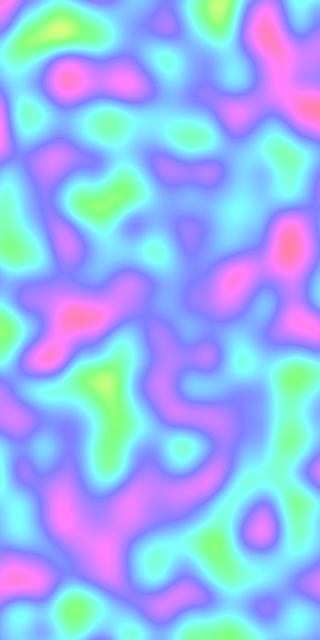
This texture is drawn by a Shadertoy shader. Its source:

```glsl
// Soft pastel blobs: one octave of smooth gradient noise drives the hue.
// The noise is a flat slice through a 3D lattice, so blobs vary in shape;
// low values turn green, middle ones blue, high ones pink.

// Random gradient with components in -1..1 for a lattice corner
vec3 randomGradient(vec3 corner) {
    vec3 seed = vec3(dot(corner, vec3(127.1, 311.7, 74.7)),
                     dot(corner, vec3(269.5, 183.3, 246.1)),
                     dot(corner, vec3(113.5, 271.9, 124.6)));
    return 2.0 * fract(sin(seed) * 43758.5453) - 1.0;
}

// Gradient noise: blend the slopes of the eight surrounding corners
float gradientNoise(vec3 p) {
    vec3 cell = floor(p);
    vec3 local = p - cell;
    vec3 fade = local * local * local * (local * (local * 6.0 - 15.0) + 10.0);
    float total = 0.0;
    for (int i = 0; i < 8; i++) {
        vec3 corner = vec3(i & 1, (i >> 1) & 1, i >> 2);
        vec3 weight = mix(1.0 - fade, fade, corner);
        float slope = dot(randomGradient(cell + corner), local - corner);
        total += weight.x * weight.y * weight.z * slope;
    }
    return total;
}

// Half-saturated, full-brightness colour for a hue in 0..1
vec3 pastel(float hue) {
    vec3 wheel = abs(mod(hue * 6.0 + vec3(0.0, 4.0, 2.0), 6.0) - 3.0) - 1.0;
    return mix(vec3(1.0), clamp(wheel, 0.0, 1.0), 0.5);
}

void mainImage(out vec4 fragColor, in vec2 fragCoord) {
    // About six lattice cells across the canvas width
    vec2 uv = fragCoord / iResolution.x;
    float height = gradientNoise(vec3(uv * 5.8 + vec2(3.4, 7.7), 2.3));

    // Centre the hue on blue and spread it toward green and pink
    float hue = clamp(0.605 + 0.69 * height, 0.16, 1.0);
    fragColor = vec4(pastel(hue), 1.0);
}
```
